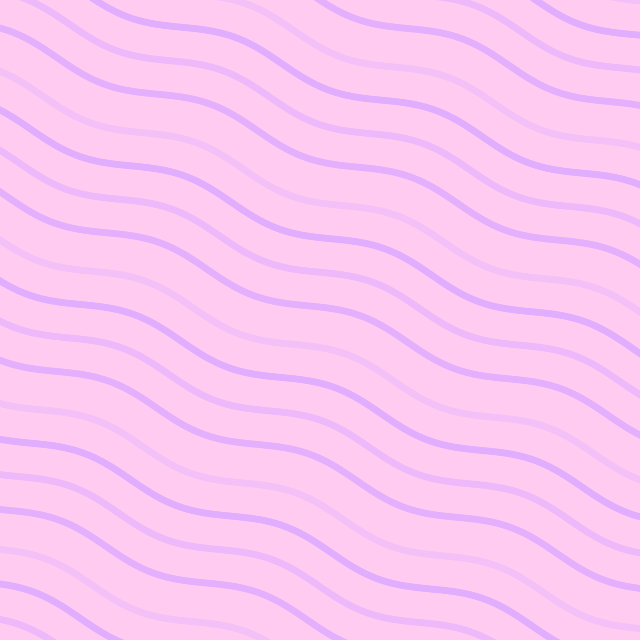
Write a three.js fragment shader that draws this pattern.

```glsl
varying vec2 vUv;

const float TAU = 6.2831853;

// Distance to lines repeating every `spacing`, with one at `offset`
float repeatedLine(float height, float offset, float spacing) {
  return abs(fract((height - offset) / spacing + 0.5) - 0.5) * spacing;
}

void main() {
  vec3 pink = vec3(1.0, 0.797, 0.947);
  vec3 violet = vec3(0.88, 0.677, 1.0);

  // Axes along and across the waves, which descend to the right
  float tilt = radians(20.0);
  vec2 p = vec2(vUv.x, 1.0 - vUv.y);
  float along = dot(p, vec2(cos(tilt), sin(tilt)));
  float across = dot(p, vec2(-sin(tilt), cos(tilt)));

  // Flatten the waves; the slope keeps the stroke width even
  float amplitude = 0.0137;
  float phase = TAU * 3.0 * (along - 0.198);
  float height = across - amplitude * cos(phase);
  float slope = amplitude * TAU * 3.0 * sin(phase);
  float stretch = sqrt(1.0 + slope * slope);
  float blur = 0.5 * length(vec2(dFdx(height), dFdy(height))) / stretch;

  // Four strokes of different strength in each band
  vec4 offsets = vec4(0.1734, 0.2289, 0.2847, 0.3488);
  vec4 strengths = vec4(1.0, 0.6, 0.88, 0.38);
  float ink = 0.0;
  for (int i = 0; i < 4; i++) {
    float d = repeatedLine(height, offsets[i], 0.2305) / stretch;
    ink += strengths[i] * (1.0 - smoothstep(-blur, blur, d - 0.0054));
  }

  gl_FragColor = vec4(mix(pink, violet, ink), 1.0);
}
```
